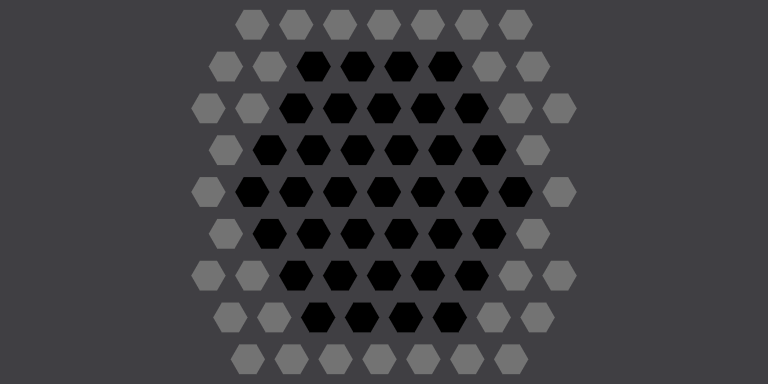
Reproduce this pattern procedurally as a WebGL 1 fragment shader.

```glsl
precision highp float;
// Staggered rows of flat-topped hexagons: a black cluster ringed in grey on charcoal.

uniform vec2 u_resolution;

const vec3 CHARCOAL = vec3(0.25, 0.247, 0.262);
const vec3 GREY = vec3(0.45);
const vec3 BLACK = vec3(0.0);

// Lengths in canvas heights
const float COLUMN_PITCH = 0.1143;
const float ROW_PITCH = 0.1089;
const float APOTHEM = 0.0388;
const float ROW_NUDGE = 0.0117;
const float LAST_ROW = 4.0;

// Signed distance to a hexagon with corners at left and right
float hexagonDistance(vec2 p, float apothem) {
  p = abs(p);
  return max(p.y, dot(p, vec2(0.8660254, 0.5))) - apothem;
}

// Number of hexagons in a row, by its distance from the middle row
float rowCount(float ring) {
  return 9.0 - mod(ring, 2.0) - 2.0 * step(LAST_ROW, ring);
}

// Number of black hexagons at the middle of a row
float blackCount(float ring) {
  return (7.0 - ring) * step(ring, LAST_ROW - 0.5);
}

// Alternate rows sit slightly left; the lowest two swap parity
float rowShift(float row, float nudge) {
  return -nudge * mod(row + step(row, -2.5), 2.0);
}

void main() {
  vec2 p = (gl_FragCoord.xy - 0.5 * u_resolution) / u_resolution.y;
  float pixel = 1.0 / u_resolution.y;

  // Find the row and the cell within it
  float row = floor(p.y / ROW_PITCH + 0.5);
  float ring = abs(row);
  float count = rowCount(ring);
  float x = (p.x - rowShift(row, ROW_NUDGE)) / COLUMN_PITCH;
  float column = floor(x + 0.5 * count) - 0.5 * (count - 1.0);
  vec2 local = vec2((x - column) * COLUMN_PITCH, p.y - row * ROW_PITCH);

  // Choose the cell colour and trim the cluster
  float reach = abs(column);
  float present = step(ring, LAST_ROW) * step(reach, 0.5 * count);
  vec3 fill = mix(GREY, BLACK, step(reach + 0.25, 0.5 * blackCount(ring)));

  float d = hexagonDistance(local, APOTHEM);
  float cover = present * clamp(0.5 - d / pixel, 0.0, 1.0);
  gl_FragColor = vec4(mix(CHARCOAL, fill, cover), 1.0);
}
```
